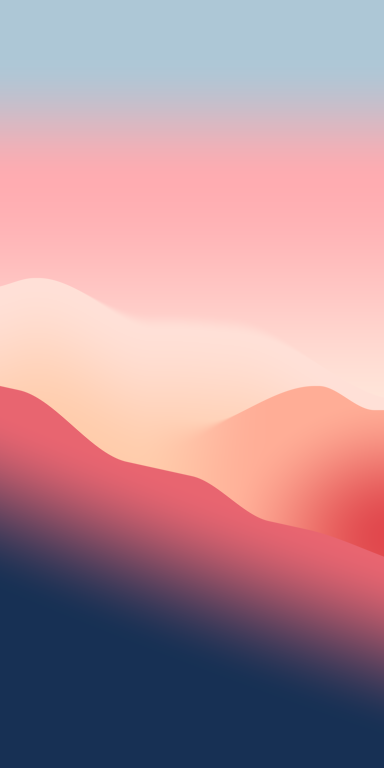
Write a WebGL 1 fragment shader that draws this background.

```glsl
precision highp float;
// Misty layered hills at dusk: blue-to-pink sky, pale and coral ridges, crimson slope sinking into navy.

uniform vec2 u_resolution;

#define SKY_BLUE vec3(0.68, 0.78, 0.84)
#define SKY_PINK vec3(1.00, 0.67, 0.69)
#define SKY_CREAM vec3(1.00, 0.91, 0.86)
#define MIST_PALE vec3(1.00, 0.88, 0.845)
#define MIST_PEACH vec3(1.00, 0.80, 0.67)
#define CORAL vec3(1.00, 0.68, 0.59)
#define GLOW_RED vec3(0.88, 0.28, 0.30)
#define CRIMSON vec3(0.91, 0.395, 0.44)
#define NAVY vec3(0.09, 0.19, 0.33)

// Ridge profiles: height above the bottom as a function of x, both 0..1
float farRidge(float x) {
  return 0.625 + 0.013 * smoothstep(-0.03, 0.09, x)
    - 0.057 * smoothstep(0.10, 0.40, x)
    - 0.006 * smoothstep(0.45, 0.65, x)
    - 0.096 * smoothstep(0.60, 1.05, x);
}

float coralRidge(float x) {
  return 0.438 + 0.0594 * smoothstep(0.47, 0.82, x)
    - 0.0314 * smoothstep(0.83, 0.975, x);
}

float frontRidge(float x) {
  return 0.4974 - 0.11 * x
    - 0.0624 * smoothstep(0.05, 0.33, x)
    - 0.0365 * smoothstep(0.50, 0.70, x)
    - 0.018 * smoothstep(0.80, 1.10, x);
}

// Coverage below a ridge, with a chosen edge softness
float below(float y, float height, float softness) {
  return 1.0 - smoothstep(height - softness, height + softness, y);
}

vec3 skyColor(float y) {
  vec3 color = mix(SKY_CREAM, SKY_PINK, smoothstep(0.43, 0.79, y));
  return mix(color, SKY_BLUE, smoothstep(0.76, 0.925, y));
}

vec3 farColor(float depth) {
  return mix(MIST_PALE, MIST_PEACH, smoothstep(0.0, 0.20, depth));
}

vec3 coralColor(vec2 p) {
  float glowDistance = length((p - vec2(1.03, 0.30)) * vec2(1.0, 2.4));
  return mix(CORAL, GLOW_RED, 1.0 - smoothstep(0.02, 0.45, glowDistance));
}

vec3 frontColor(vec2 p) {
  float shadowLine = 0.335 - 0.21 * p.x + 0.02 * p.x * p.x;
  return mix(NAVY, CRIMSON, smoothstep(-0.105, 0.13, p.y - shadowLine));
}

void main() {
  vec2 p = gl_FragCoord.xy / u_resolution;
  float edge = 0.8 / u_resolution.y;

  vec3 color = skyColor(p.y);

  // Pale far hill, its crest dissolving in the middle
  float farHeight = farRidge(p.x);
  float haze = smoothstep(0.20, 0.42, p.x) * (1.0 - smoothstep(0.60, 0.85, p.x));
  float farMask = below(p.y, farHeight, edge + 0.012 * haze);
  color = mix(color, farColor(farHeight - p.y), farMask);

  // Coral hill, fading into mist on the left
  float crestBlur = 0.025 * (1.0 - smoothstep(0.42, 0.62, p.x));
  float coralMask = below(p.y, coralRidge(p.x), edge + crestBlur);
  coralMask *= smoothstep(0.35, 0.70, p.x);
  color = mix(color, coralColor(p), coralMask);

  // Crimson foreground slope
  color = mix(color, frontColor(p), below(p.y, frontRidge(p.x), edge));

  gl_FragColor = vec4(color, 1.0);
}
```
